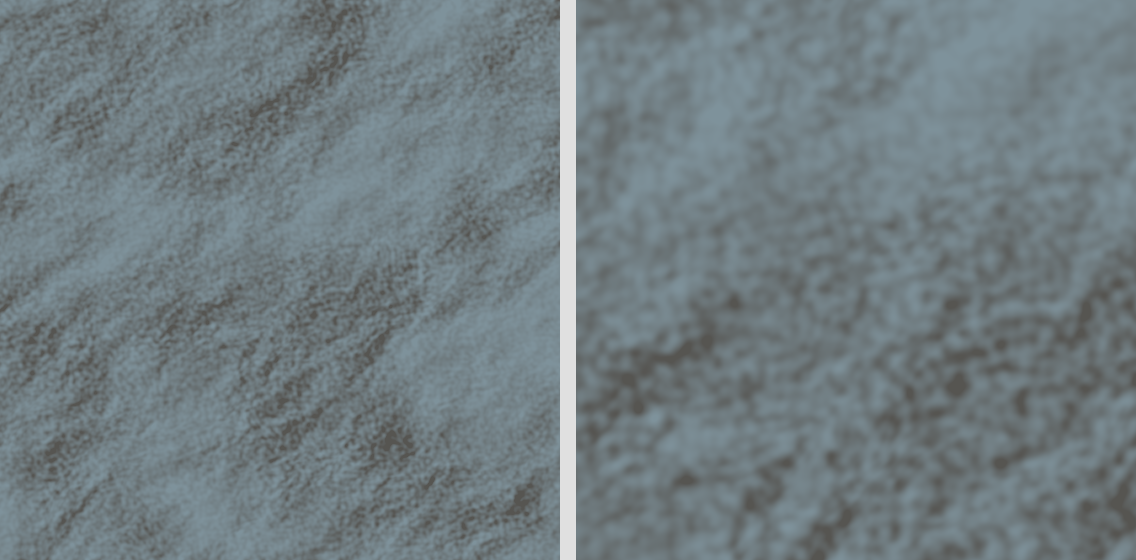
Left: the whole. Right: its middle third, enlarged.
Give the GLSL for this texture, as a Shadertoy shader.

```glsl
// Weathered blue-grey slate with slanted, finely chipped relief.
#define GRAIN_ANGLE 0.62
#define STRETCH 0.52
#define RELIEF_SCALE 18.0
#define RELIEF_STEP 0.008
#define RELIEF_GAIN 2.1
#define PATCH_GAIN 2.0
#define STREAK_GAIN 1.7
#define SPECKLE_GAIN 1.5
#define DARK_SKEW 0.12
#define CREVICE_COLOR vec3(0.336, 0.332, 0.318)
#define FACE_COLOR vec3(0.495, 0.572, 0.607)

// Random unit gradient for a lattice point
vec2 latticeGradient(vec2 cell) {
    uvec2 n = uvec2(ivec2(cell) + 4096);
    uint h = n.x * 1597334677u ^ n.y * 3812015801u;
    h = (h ^ (h >> 15)) * 2246822519u;
    h = (h ^ (h >> 13)) * 3266489917u;
    h ^= h >> 16;
    float angle = 6.28319 * float(h & 65535u) / 65536.0;
    return vec2(cos(angle), sin(angle));
}

float gradientNoise(vec2 p) {
    vec2 cell = floor(p);
    vec2 f = p - cell;
    vec2 w = f * f * f * (f * (f * 6.0 - 15.0) + 10.0);
    vec2 e = vec2(1.0, 0.0);
    float a = dot(latticeGradient(cell), f);
    float b = dot(latticeGradient(cell + e.xy), f - e.xy);
    float c = dot(latticeGradient(cell + e.yx), f - e.yx);
    float d = dot(latticeGradient(cell + e.xx), f - e.xx);
    return mix(mix(a, b, w.x), mix(c, d, w.x), w.y);
}

mat2 rotation(float angle) {
    float c = cos(angle), s = sin(angle);
    return mat2(c, -s, s, c);
}

// Rock height: octaves elongated along the grain, each turned slightly
float rockHeight(vec2 p) {
    float sum = 0.0, amplitude = 1.0, frequency = RELIEF_SCALE;
    float stretch = STRETCH;
    for (int i = 0; i < 4; i++) {
        float turn = 0.16 * (float(i & 1) * 2.0 - 1.0);
        vec2 q = rotation(turn) * p * vec2(stretch, 1.0) * frequency;
        sum += amplitude * gradientNoise(q + 17.3 * float(i));
        amplitude *= 0.65;
        frequency *= 1.97;
        stretch = mix(stretch, 1.0, 0.18);
    }
    return sum;
}

void mainImage(out vec4 fragColor, in vec2 fragCoord) {
    vec2 uv = fragCoord / iResolution.y;

    // Grain-aligned coordinates, bent so that streaks wander
    vec2 p = rotation(GRAIN_ANGLE) * uv + 3.0;
    p += 0.022 * vec2(gradientNoise(p * 7.0), gradientNoise(p * 7.0 + 31.7));
    p += 0.007 * vec2(gradientNoise(p * 25.0 + 5.1), gradientNoise(p * 25.0 + 63.9));

    // Broad pale and dark patches, then medium streaks
    float patches = gradientNoise(p * vec2(2.6, 5.2))
                  + 0.6 * gradientNoise(p * vec2(6.0, 11.0) + 9.4);
    float streaks = gradientNoise(p * vec2(9.0, 22.0) + 41.2);

    // Relief lit across the grain, calmer on pale faces
    vec2 offset = RELIEF_STEP * vec2(-0.3, 0.5);
    float relief = rockHeight(p - offset) - rockHeight(p + offset);
    float roughness = clamp(1.0 - 0.9 * patches, 0.55, 1.4);
    float speckle = gradientNoise(uv * 105.0 + 12.6);

    // Combined tone, skewed so that crevices reach deeper than highlights
    float tone = PATCH_GAIN * patches + STREAK_GAIN * streaks
               + roughness * (RELIEF_GAIN * relief + SPECKLE_GAIN * speckle);
    tone -= DARK_SKEW * (min(tone * tone, 9.0) - 1.0);

    float face = clamp((tone + 3.0) / 4.5, 0.0, 1.0);
    fragColor = vec4(mix(CREVICE_COLOR, FACE_COLOR, face), 1.0);
}
```
